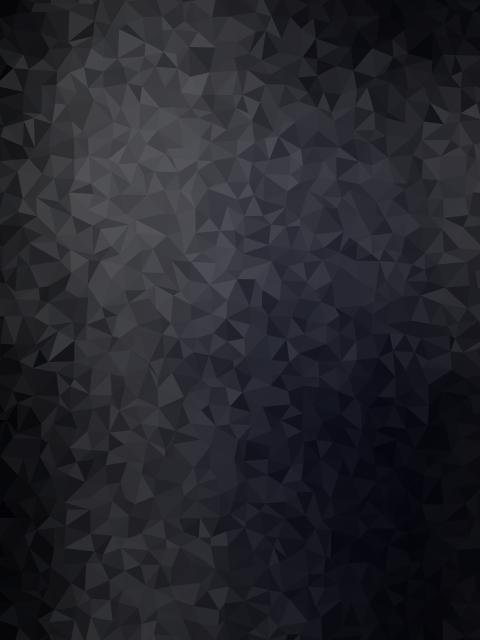
A Shadertoy shader for this background:

```glsl
const float CELLS = 36.0;    // grid cells per canvas height
const float JITTER = 0.8;    // vertex displacement range, in cells
const float SCATTER = 0.09;  // random offset of the shading position
const float RIDGE_X = 0.29;  // centre of the bright vertical band

float hash(vec2 p) {
    return fract(sin(dot(p, vec2(127.1, 311.7))) * 43758.55);
}

vec2 hash2(vec2 p) {
    return vec2(hash(p), hash(p + 57.3));
}

float bell(float d, float width) {
    d /= width;
    return exp(-d * d);
}

float cross2(vec2 a, vec2 b) {
    return a.x * b.y - a.y * b.x;
}

vec2 gridVertex(vec2 id) {
    return id + JITTER * (hash2(id) - 0.5);
}

// Broad light: a bright band, fading fast to the left and slowly to the right
float lightLevel(vec2 uv) {
    float peak = 0.165 + 0.14 * bell(uv.y - 0.75, uv.y > 0.75 ? 0.2 : 0.28);
    float band = (uv.y - 0.65) / 0.24;
    float middle = exp(-band * band * band * band);
    float d = uv.x - RIDGE_X;
    float left = bell(d, 0.22 + 0.1 * middle);
    float right = mix(bell(d, 0.34), 1.0, 0.13 + 0.4 * middle);
    float rim = 0.025 * smoothstep(0.85, 1.0, uv.x);
    return peak * (d < 0.0 ? left : right) + rim;
}

vec3 facetColor(vec2 uv, vec2 seed) {
    vec2 spot = uv + SCATTER * (hash2(seed + 11.7) - 0.5);
    float level = lightLevel(spot);
    float contrast = min(0.004 + 0.28 * level, 0.045);
    level += contrast * (2.0 * hash(seed + 3.1) - 1.0);
    float blue = 0.012 + 0.035 * bell(uv.x - 0.65, 0.3) * bell(uv.y - 0.42, 0.45);
    return max(vec3(level) + blue * vec3(-0.1, 0.0, 1.0), 0.0);
}

// Signed distance to a line, positive on its left side
float edgeDistance(vec2 p, vec2 a, vec2 b) {
    return cross2(normalize(b - a), p - a);
}

float triangleCoverage(vec2 p, vec2 a, vec2 b, vec2 c, float pixel) {
    float side = sign(cross2(b - a, c - a));
    float d = min(side * edgeDistance(p, a, b),
              min(side * edgeDistance(p, b, c), side * edgeDistance(p, c, a)));
    return clamp(0.5 + d / pixel, 0.0, 1.0);
}

// Premultiplied facet colour, coverage in alpha
vec4 facet(vec2 p, vec2 a, vec2 b, vec2 c, vec2 seed, float pixel, vec2 toUv) {
    float cover = triangleCoverage(p, a, b, c, pixel);
    if (cover <= 0.0) return vec4(0.0);
    return cover * vec4(facetColor((a + b + c) / 3.0 * toUv, seed), 1.0);
}

// A diagonal lies inside the quad when the other corners are on opposite sides
bool splits(vec2 a, vec2 c, vec2 b, vec2 d) {
    return cross2(c - a, b - a) * cross2(c - a, d - a) < 0.0;
}

void mainImage(out vec4 fragColor, in vec2 fragCoord) {
    float pixel = CELLS / iResolution.y;
    vec2 p = fragCoord * pixel;
    vec2 toUv = 1.0 / (iResolution.xy * pixel);
    vec2 cell = floor(p);
    vec4 sum = vec4(0.0);

    // Each jittered quad is cut into two facets along its shorter valid diagonal
    for (int j = -1; j <= 1; j++) {
        for (int i = -1; i <= 1; i++) {
            vec2 id = cell + vec2(i, j);
            vec2 a = gridVertex(id);
            vec2 b = gridVertex(id + vec2(1.0, 0.0));
            vec2 c = gridVertex(id + vec2(1.0, 1.0));
            vec2 d = gridVertex(id + vec2(0.0, 1.0));
            bool shorter = distance(a, c) < distance(b, d);
            bool useAC = splits(a, c, b, d) && (shorter || !splits(b, d, a, c));
            vec2 seed = id + 0.25;
            if (useAC) {
                sum += facet(p, a, b, c, seed, pixel, toUv);
                sum += facet(p, a, c, d, seed + 0.5, pixel, toUv);
            } else {
                sum += facet(p, a, b, d, seed, pixel, toUv);
                sum += facet(p, b, c, d, seed + 0.5, pixel, toUv);
            }
        }
    }
    fragColor = vec4(sum.rgb / max(sum.a, 0.001), 1.0);
}
```
